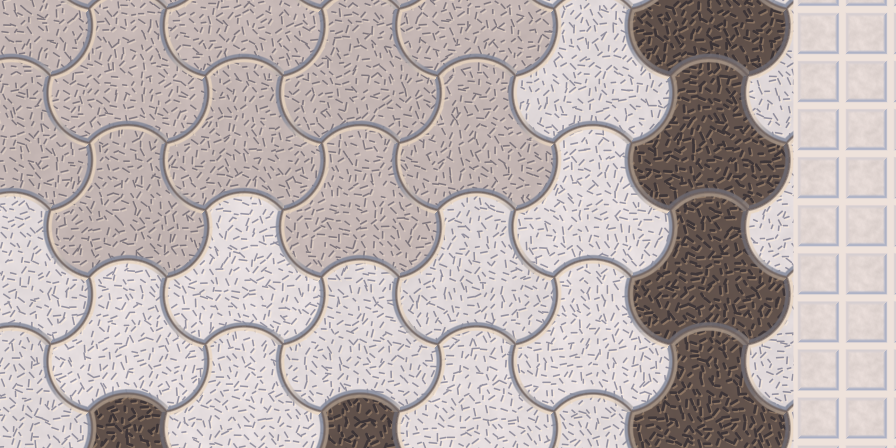
Reproduce this pattern procedurally as a Shadertoy shader.

```glsl
#define SIDE 0.173
#define ANCHOR vec2(1.583, 0.681)
#define BULGE 0.23
#define JOINT 0.014
#define BEVEL 0.055
#define GRAIN 0.0192
#define STRIP_X 1.771
#define BLOCK 0.1073
#define BLOCK_TOP 0.979
#define LIGHT normalize(vec2(-1.0, 1.0))

const float ROW = sqrt(3.0);
const float RADIUS = (0.25 + BULGE * BULGE) / (2.0 * BULGE);
const float INSET = RADIUS - BULGE;

vec2 hash2(vec2 p) {
    vec3 q = fract(p.xyx * vec3(0.1031, 0.1030, 0.0973));
    q += dot(q, q.yzx + 33.33);
    return fract((q.xx + q.yz) * q.zy);
}

// Normals of the three hollow sides; the opposite sides bulge.
vec2 hollowSide(int k) {
    float a = radians(30.0 + 120.0 * float(k));
    return vec2(cos(a), sin(a));
}

// Center of the curved hexagon that holds q, in side lengths.
vec2 tileCenter(vec2 q) {
    vec2 s = vec2(3.0, ROW);
    vec2 a = round(q / s) * s;
    vec2 b = (floor(q / s) + 0.5) * s;
    vec2 c = distance(q, a) < distance(q, b) ? a : b;
    vec2 home = c;
    for (int k = 0; k < 3; k++) {
        vec2 n = hollowSide(k);
        if (distance(q - home, n * (0.5 * ROW + INSET)) < RADIUS) c = home + n * ROW;
    }
    return c;
}

// Outward normal in xy, distance to the nearest arc in z.
vec3 tileEdge(vec2 q) {
    vec3 edge = vec3(0.0, 1.0, 1.0);
    for (int k = 0; k < 3; k++) {
        vec2 n = hollowSide(k);
        for (float s = -1.0; s < 2.0; s += 2.0) {
            vec2 v = q - n * (s * 0.5 * ROW + INSET);
            float r = length(v);
            float d = abs(r - RADIUS);
            if (dot(-n, v) > r * INSET / RADIUS && d < edge.z) edge = vec3(-s * v / r, d);
        }
    }
    return edge;
}

// Cellular field of short, randomly turned strokes.
float strokes(vec2 p) {
    vec2 cell = floor(p);
    float d = 1.0;
    for (int j = -1; j <= 1; j++)
    for (int i = -1; i <= 1; i++) {
        vec2 id = cell + vec2(i, j);
        vec2 h = hash2(id);
        vec2 turn = hash2(id + 71.0);
        float a = 6.2832 * turn.x;
        vec2 along = vec2(cos(a), sin(a));
        vec2 v = p - id - 0.5 - 0.75 * (h - 0.5);
        float reach = 0.18 + 0.25 * turn.y;
        d = min(d, length(v - along * clamp(dot(v, along), -reach, reach)));
    }
    return d;
}

float mottle(vec2 p) {
    float v = 0.0, gain = 0.5;
    for (int i = 0; i < 4; i++) {
        v += gain * sin(p.x + 1.7 * sin(p.y)) * sin(p.y + 1.3 * sin(p.x));
        p = mat2(1.5, 1.1, -1.1, 1.5) * p + 2.3;
        gain *= 0.6;
    }
    return v;
}

vec3 paver(vec2 p, float px) {
    vec2 q = (p - ANCHOR) / SIDE;
    vec2 c = tileCenter(q);
    vec2 at = ANCHOR + c * SIDE;
    vec3 edge = tileEdge(q - c);

    // Colour zones: white field, rose upper left, brown column and lower row
    bool field = at.x < 1.2;
    bool brown = abs(at.x - ANCHOR.x) < 0.1 || (field && at.y < -0.02);
    bool rose = field && at.y > 0.45;
    vec3 base = vec3(0.89, 0.86, 0.865), pit = vec3(0.57, 0.56, 0.62), glint = vec3(0.95, 0.90, 0.86);
    if (rose) { base = vec3(0.77, 0.715, 0.705); pit = vec3(0.49, 0.46, 0.49); glint = vec3(0.85, 0.79, 0.75); }
    if (brown) { base = vec3(0.38, 0.32, 0.295); pit = vec3(0.24, 0.21, 0.22); glint = vec3(0.54, 0.45, 0.38); }

    // Pitted surface with a lit lip on each stroke
    vec2 g = p / GRAIN;
    float soft = max(px / GRAIN * 0.7, 0.06);
    float wide = brown ? 0.16 : 0.09;
    float lip = 1.0 - smoothstep(wide - soft, wide + soft, strokes(g + LIGHT * 0.24));
    float dent = 1.0 - smoothstep(wide - soft, wide + soft, strokes(g));
    vec3 col = mix(mix(base, glint, lip), pit, dent);
    col *= 1.0 + 0.03 * (hash2(round(c / vec2(1.5, 0.5 * ROW)) + 40.0).x - 0.5) + 0.025 * mottle(p * 45.0);

    // Bevel and joint
    float w = px / SIDE;
    float lit = dot(edge.xy, LIGHT);
    vec3 rim = mix(vec3(0.47, 0.50, 0.58), vec3(0.92, 0.84, 0.75), smoothstep(-0.5, 0.5, lit));
    rim = mix(rim, base, brown ? 0.5 : 0.15);
    col = mix(col, rim, 0.9 * (1.0 - smoothstep(BEVEL - w, BEVEL + w, edge.z)));
    return mix(col, vec3(0.43, 0.38, 0.37), 0.85 * (1.0 - smoothstep(JOINT - w, JOINT + w, edge.z)));
}

vec3 blockStrip(vec2 p, float px) {
    vec2 f = fract((p - vec2(STRIP_X + 0.002, BLOCK_TOP)) / BLOCK) - 0.5;
    vec2 b = abs(f) - 0.425;
    float d = max(b.x, b.y), w = px / BLOCK;
    vec2 n = b.x > b.y ? vec2(sign(f.x), 0.0) : vec2(0.0, sign(f.y));
    vec3 face = vec3(0.885, 0.84, 0.825) * (1.0 + 0.045 * mottle(p * 85.0));
    vec3 rim = dot(n, LIGHT) < 0.0 ? vec3(0.67, 0.69, 0.77) : vec3(0.84, 0.81, 0.82);
    vec3 col = mix(face, rim, smoothstep(-0.07 - w, -0.04 + w, d));
    return mix(col, vec3(0.935, 0.885, 0.86), smoothstep(-w, w, d));
}

void mainImage(out vec4 fragColor, in vec2 fragCoord) {
    vec2 p = fragCoord / iResolution.y;
    float px = 1.0 / iResolution.y;
    float strip = smoothstep(-px, px, p.x - STRIP_X);
    fragColor = vec4(mix(paver(p, px), blockStrip(p, px), strip), 1.0);
}
```
